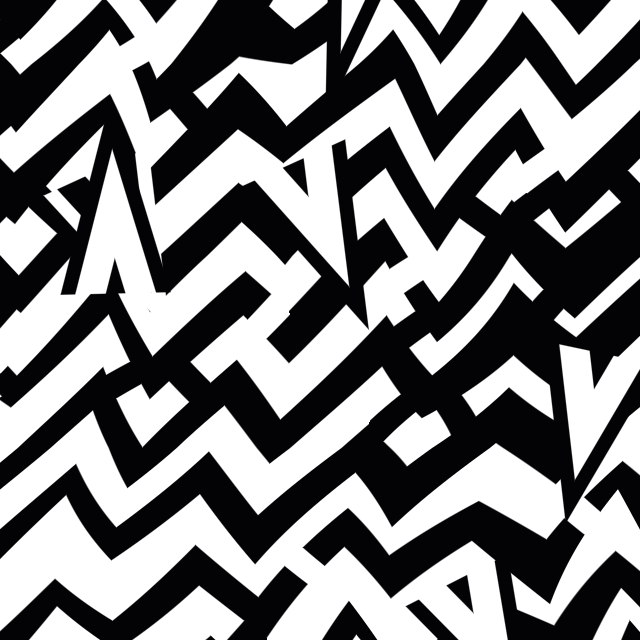
A Shadertoy shader for this pattern:

```glsl
const vec3 INK = vec3(0.01, 0.01, 0.02);
const vec3 PAPER = vec3(1.0);

const float BAND_PERIOD = 0.145;   // vertical spacing of the bands
const float WHITE_HALF = 0.272;    // half width of a white band, in periods
const float TAPER = 0.19;          // how far a band swells or thins at a knot
const float ZIG_WIDTH = 0.22;      // valley to valley
const float PEAK_AT = 0.6;         // peak position inside one zig
const float ZIG_HEIGHT = 0.115;
const float TREND = 0.2;           // overall rise to the right
const float ROW_HEIGHT = 0.3;      // knots drift from row to row
const vec2 KNOT_JITTER = vec2(0.04, 0.06);
const float GAP_CHANCE = 0.2;
const float BRIDGE_CHANCE = 0.17;
const float CUT_HALF = 0.021;      // half width of gaps and bridges
const float SPIKE_CELL = 0.34;
const float SPIKE_CHANCE = 0.62;
const float SPIKE_ARM = 0.046;
const float SPIKE_MARGIN = 0.022;
const float EDGE_SOFTNESS = 0.8;

float hash(vec2 p) {
    vec3 q = fract(vec3(p.xyx) * 0.1031 + 0.37);
    q += dot(q, q.yzx + 33.33);
    return fract((q.x + q.y) * q.z);
}

vec2 hash2(vec2 p) {
    return vec2(hash(p), hash(p + vec2(47.0, 113.0)));
}

// Coverage of the inside (positive) of a signed distance
float cover(float d) {
    float w = EDGE_SOFTNESS / iResolution.y;
    return smoothstep(-w, w, d);
}

// Corner k of the zigzag at height y: even = valley, odd = peak
vec2 knot(float k, float y) {
    float odd = mod(k, 2.0);
    float row = y / ROW_HEIGHT;
    vec2 low = hash2(vec2(k, floor(row)));
    vec2 high = hash2(vec2(k, floor(row) + 1.0));
    float x = (floor(k * 0.5) + odd * PEAK_AT) * ZIG_WIDTH;
    vec2 corner = vec2(x, TREND * x + (odd - 0.5) * ZIG_HEIGHT);
    return corner + (mix(low, high, fract(row)) - 0.5) * KNOT_JITTER;
}

float bandHalf(float band, float k) {
    float r = 2.0 * hash(vec2(band + 19.0, k + 71.0)) - 1.0;
    return WHITE_HALF + TAPER * r * r * r;
}

// Distance to a cut square across a stroke, positive inside the cut
float crossCut(vec2 p, vec2 a, vec2 b, float level, float h) {
    vec2 center = mix(a, b, mix(0.4, 0.6, h)) + vec2(0.0, level * BAND_PERIOD);
    return CUT_HALF - abs(dot(p - center, normalize(b - a)));
}

// Irregular zigzag bands, positive in white
float zigzag(vec2 p) {
    p.x += 0.03 * sin(5.0 * p.y + 1.0) + 0.015 * sin(11.0 * p.y);

    // Find the stroke between two corners
    float first = 2.0 * floor(p.x / ZIG_WIDTH);
    float k = first - 1.0;
    vec2 a = knot(k, p.y), b = a;
    for (int j = 0; j < 4; j++) {
        b = knot(first + float(j), p.y);
        if (b.x > p.x) break;
        a = b;
        k = first + float(j);
    }
    float u = (p.x - a.x) / (b.x - a.x);
    float slope = (b.y - a.y) / (b.x - a.x);
    float phase = (p.y - mix(a.y, b.y, u)) / BAND_PERIOD;

    // Tapered band
    float band = floor(phase);
    float halfWidth = mix(bandHalf(band, k), bandHalf(band, k + 1.0), u);
    float d = halfWidth - abs(phase - band - 0.5);
    d *= BAND_PERIOD / sqrt(1.0 + slope * slope);

    // Black gaps in white strokes, white bridges over black ones
    vec2 gap = hash2(vec2(band + 5.0, k + 31.0));
    if (gap.x < GAP_CHANCE)
        d = min(d, -crossCut(p, a, b, band + 0.5, gap.y));
    float dark = floor(phase + 0.5);
    vec2 bridge = hash2(vec2(dark + 83.0, k + 9.0));
    if (bridge.x < BRIDGE_CHANCE)
        d = max(d, crossCut(p, a, b, dark, bridge.y));
    return d;
}

// Steep V-shaped spikes laid over the bands
float addSpikes(vec2 p, float shade) {
    vec2 home = floor(p / SPIKE_CELL);
    for (int j = -1; j <= 1; j++)
    for (int i = -1; i <= 1; i++) {
        vec2 cell = home + vec2(i, j);
        vec2 kind = hash2(cell + 201.0);
        if (kind.x > SPIKE_CHANCE) continue;
        vec2 form = hash2(cell + 307.0);
        vec2 q = p - (cell + 0.25 + 0.5 * hash2(cell + 151.0)) * SPIKE_CELL;
        float tilt = (form.x - 0.6) * 0.8;
        q = mat2(cos(tilt), sin(tilt), -sin(tilt), cos(tilt)) * q;
        q.y *= kind.y < 0.5 ? 1.0 : -1.0;
        float spread = mix(0.2, 0.34, form.y);
        float v = (abs(q.x) - spread * q.y) / sqrt(1.0 + spread * spread);
        float arm = min(-v, v + SPIKE_ARM);
        if (fract(kind.y * 7.0) < 0.4) arm = -arm;
        float area = min(SPIKE_MARGIN - v, mix(0.26, 0.2, form.y) - q.y);
        shade = mix(shade, cover(arm), cover(area));
    }
    return shade;
}

void mainImage(out vec4 fragColor, in vec2 fragCoord) {
    vec2 p = fragCoord / iResolution.y;
    float shade = addSpikes(p, cover(zigzag(p)));
    fragColor = vec4(mix(INK, PAPER, shade), 1.0);
}
```
